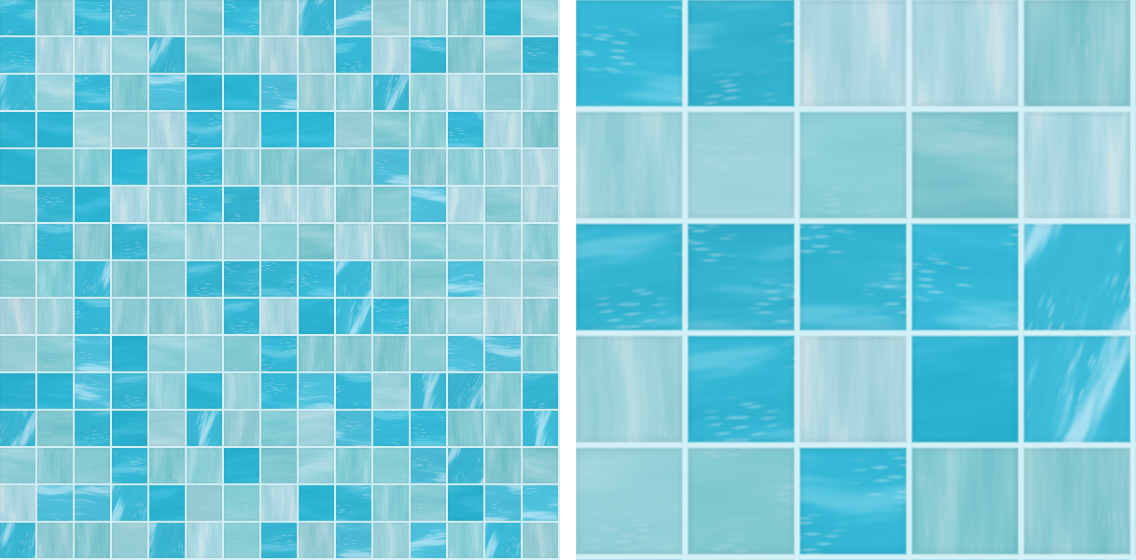
Left: the whole. Right: its middle third, enlarged.
Give the GLSL for this pattern, as a three.js fragment shader.

```glsl
// Square glass mosaic: a 15 by 15 grid of blue and pale aqua tiles with light grout.
// Each tile hashes its own colour, grain direction and streaks; the grain is
// layered warped sines, and the scratches are stretched cellular noise.

#define TILES 15.0
#define GROUT_WIDTH 0.052
#define EDGE_SOFT 0.028
#define BLUE_SHARE 0.36
#define GRAIN_DEPTH 0.05
#define GROUT_COLOR vec3(0.83, 0.94, 0.97)
#define DEEP_BLUE vec3(0.15, 0.70, 0.82)
#define LIGHT_BLUE vec3(0.62, 0.84, 0.91)
#define AQUA vec3(0.51, 0.79, 0.82)
#define SOFT_AQUA vec3(0.62, 0.82, 0.85)
#define PALE vec3(0.71, 0.85, 0.89)

varying vec2 vUv;

float hash(vec2 p) {
  vec3 q = fract(p.xyx * 0.1031);
  q += dot(q, q.yzx + 33.33);
  return fract((q.x + q.y) * q.z);
}

// Distance to the nearest scattered cell point
float cellular(vec2 p) {
  vec2 cell = floor(p);
  float nearest = 2.0;
  for (int y = -1; y <= 1; y++) {
    for (int x = -1; x <= 1; x++) {
      vec2 c = cell + vec2(float(x), float(y));
      vec2 point = c + vec2(hash(c), hash(c + 41.7));
      nearest = min(nearest, distance(p, point));
    }
  }
  return nearest;
}

// Wavy streaks that run along x, roughly -1 to 1
float grain(vec2 p, float seed) {
  float sum = 0.0, amp = 0.5, freq = 5.0;
  for (int i = 0; i < 5; i++) {
    float phase = seed * (3.0 + float(i));
    float warp = 1.1 * sin(p.x * (2.0 + 0.12 * freq) + phase * 1.7);
    sum += amp * sin(freq * p.y + phase + warp);
    amp *= 0.65;
    freq *= 1.9;
  }
  return sum;
}

// Short thin scratches, gathered into patches
float scratches(vec2 p, float seed) {
  float fleck = 1.0 - smoothstep(0.08, 0.38, cellular(p * vec2(3.5, 15.0) + seed * 7.0));
  float patchMask = smoothstep(-0.1, 0.8, sin(p.x * 4.0 + seed) * sin(p.y * 6.0 + seed * 2.0));
  return fleck * patchMask;
}

vec2 turn(vec2 p, float angle) {
  float c = cos(angle), s = sin(angle);
  return vec2(c * p.x + s * p.y, c * p.y - s * p.x);
}

vec3 blueTile(vec2 p, float style, float seed) {
  // Plain, scratched, banded, then steeply streaked
  float banded = step(0.55, style);
  float slanted = step(0.80, style);
  float lift = 0.04 + 0.08 * step(0.22, style) + 0.20 * banded - 0.14 * slanted;
  float streak = 0.10 + 0.20 * step(0.22, style) + 0.35 * banded + 0.15 * slanted;
  vec2 q = turn(p, mix(0.12 * sin(seed), 1.2, slanted));
  float g = grain(q, seed);
  float wisp = smoothstep(0.05, 1.0, g) * streak;
  vec3 color = mix(DEEP_BLUE, LIGHT_BLUE, lift + wisp);
  color = mix(color, LIGHT_BLUE, 0.5 * scratches(q, seed) * step(0.22, style));
  return color + 0.4 * GRAIN_DEPTH * g;
}

vec3 paleTile(vec2 p, float style, float seed) {
  // Upright grain, level bands, faint clouds, then milky streaks
  float level = step(0.42, style) * (1.0 - step(0.84, style));
  float cloudy = step(0.66, style) * level;
  float milky = step(0.84, style);
  vec2 q = turn(p, mix(1.5708, 0.06 * sin(seed), level));
  float g = grain(q * vec2(1.0, mix(1.4, 0.8, level)), seed);
  vec3 color = mix(AQUA, SOFT_AQUA, 0.5 + 0.5 * sin(seed * 5.0));
  color = mix(color, PALE, 0.75 * milky);
  color += GRAIN_DEPTH * mix(1.0, 0.4, cloudy) * g * vec3(1.3, 0.6, 0.55);
  float veil = smoothstep(0.2, 1.0, g) * (0.12 + 0.4 * milky);
  color = mix(color, vec3(0.82, 0.88, 0.89), veil);
  return mix(color, PALE, 0.3 * scratches(q, seed));
}

void main() {
  // Cell borders run along the grout centre lines
  vec2 grid = vUv * TILES + 0.5 * GROUT_WIDTH * vec2(1.0, -1.0);
  vec2 id = floor(grid);
  vec2 p = fract(grid) - 0.5;
  float style = hash(id + 17.3);
  float seed = 6.2832 * hash(id + 71.9);

  vec3 color = hash(id + 5.1) < BLUE_SHARE
    ? blueTile(p, style, seed)
    : paleTile(p, style, seed);
  color *= 0.98 + 0.04 * hash(id + 93.4);

  // Slightly shaded rim and grout
  float edge = 0.5 - max(abs(p.x), abs(p.y));
  color *= 1.0 - 0.04 * (1.0 - smoothstep(0.03, 0.09, edge));
  float halfLine = 0.5 * GROUT_WIDTH;
  float tile = smoothstep(halfLine - 0.5 * EDGE_SOFT, halfLine + 0.5 * EDGE_SOFT, edge);
  gl_FragColor = vec4(mix(GROUT_COLOR, color, tile), 1.0);
}
```
